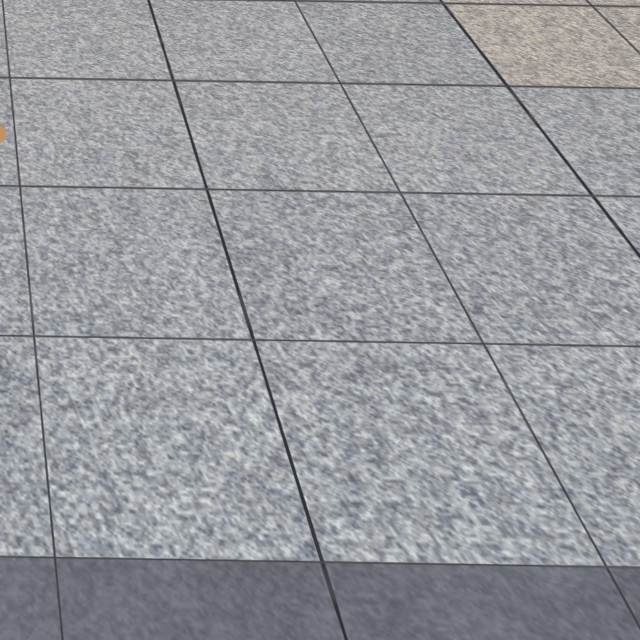
Give the GLSL for this texture, as a three.js fragment shader.

```glsl
varying vec2 vUv;

#define LIGHT_GRAIN vec3(0.80, 0.81, 0.81)
#define DARK_GRAIN vec3(0.42, 0.43, 0.47)
#define BAND_COLOR vec3(0.425, 0.435, 0.470)
#define JOINT_COLOR vec3(0.17, 0.17, 0.20)
#define WORN_JOINT vec3(0.37, 0.36, 0.36)
#define WARM_TINT vec3(1.06, 1.015, 0.96)
#define GRAINS_PER_TILE 44.0
#define EDGE_SOFTNESS 0.0016
#define THIN_JOINT 0.0015
#define THICK_JOINT 0.0025
#define ROW_JOINT 0.0014

float hash(vec2 p) {
  vec3 q = fract(vec3(p.xyx) * 0.1031);
  q += dot(q, q.yzx + 33.33);
  return fract((q.x + q.y) * q.z);
}

float noise(vec2 p) {
  vec2 i = floor(p);
  vec2 f = fract(p);
  f = f * f * (3.0 - 2.0 * f);
  return mix(mix(hash(i), hash(i + vec2(1.0, 0.0)), f.x),
             mix(hash(i + vec2(0.0, 1.0)), hash(i + vec2(1.0, 1.0)), f.x), f.y);
}

float lineMask(float dist, float halfWidth) {
  return 1.0 - smoothstep(halfWidth - EDGE_SOFTNESS, halfWidth + EDGE_SOFTNESS, dist);
}

void main() {
  // Perspective: canvas position, measured down from the top, to paving units
  vec2 p = vec2(vUv.x, 1.0 - vUv.y);
  float columnSize = 0.228 + 0.2283 * p.y;
  float column = (p.x - 0.0039 - 0.094 * p.y) / columnSize;
  column += 0.0133 * p.y * max(0.0, 1.0 - abs(column - 1.0)) / columnSize;
  float depth = p.y - 0.017 * p.x;
  float rowScale = 0.2207 + 0.238 * depth;
  float row = (0.8698 - depth) / rowScale;
  vec2 paving = vec2(column, row);
  vec2 tile = floor(paving);
  float isBand = 1.0 - smoothstep(-0.006, 0.006, row);

  // Granite: coarse crystals, fine crystals and broad clouding
  vec2 g = (paving + 20.0) * GRAINS_PER_TILE + tile * 17.0;
  g.x += 0.25 * g.y;
  float coarse = noise(g);
  float fine = noise(g * 1.9 + 31.0);
  float cloud = noise(paving * 5.0 + 60.0) - 0.5;
  float grain = 0.55 * coarse + 0.45 * fine - 0.5;
  float contrast = mix(0.85, 1.3, smoothstep(0.0, 0.8, p.y));
  float shade = 0.53 + grain * contrast + 0.07 * cloud;
  shade += 0.07 * (hash(tile + 40.0) - 0.5);
  vec3 color = mix(DARK_GRAIN, LIGHT_GRAIN, shade);
  float tint = noise(g * 0.8 + 90.0) - 0.5;
  color += tint * vec3(0.018, 0.0, -0.022);

  // Cool foreground and one warm far slab
  color *= mix(vec3(1.015, 1.0, 0.985), vec3(0.985, 1.0, 1.01), p.y);
  float warm = step(2.5, tile.x) * step(2.5, tile.y);
  color *= mix(vec3(1.0), WARM_TINT, warm);

  // Dark border slabs with fainter grain
  vec3 band = BAND_COLOR + 0.13 * grain + 0.04 * cloud;
  color = mix(color, band, isBand);

  // Joints running away, alternately thin and thick
  float lineId = floor(column + 0.5);
  float slope = 0.094 + 0.2283 * lineId;
  float sideDist = abs(column - lineId) * columnSize / sqrt(1.0 + slope * slope);
  float thick = mod(lineId, 2.0);
  float wear = noise(vec2(row * 9.0 + 50.0, lineId * 13.0 + 30.0));
  float sideWidth = mix(THIN_JOINT, THICK_JOINT, thick) * (0.8 + 0.35 * p.y);
  sideWidth *= 0.8 + 0.4 * wear;
  vec3 sideColor = mix(JOINT_COLOR, WORN_JOINT,
                       (1.0 - thick) * 0.35 + 0.5 * smoothstep(0.6, 0.95, wear));

  // Pale chipped rim beside the joints
  float rim = lineMask(abs(sideDist - sideWidth - 0.003), 0.001);
  color += 0.05 * rim * smoothstep(0.45, 0.8, noise(vec2(row * 28.0 + 80.0, lineId + 9.0)));
  color = mix(color, sideColor, 0.95 * lineMask(sideDist, sideWidth));

  // Joints running across
  float rowId = floor(row + 0.5);
  float rowDist = abs(row - rowId) * rowScale * rowScale / 0.4277;
  float rowWear = noise(vec2(column * 11.0 + 40.0, rowId * 7.0 + 20.0));
  float rowWidth = ROW_JOINT * (0.8 + 0.5 * rowWear);
  vec3 rowColor = mix(JOINT_COLOR, WORN_JOINT, 0.25 + 0.6 * rowWear);
  color = mix(color, rowColor, 0.9 * lineMask(rowDist, rowWidth));

  // Fallen leaf at the edge
  float leaf = length((p - vec2(0.001, 0.209)) / vec2(0.009, 0.014));
  color = mix(color, vec3(0.76, 0.57, 0.38), 1.0 - smoothstep(0.7, 1.1, leaf));

  gl_FragColor = vec4(clamp(color, 0.0, 1.0), 1.0);
}
```
